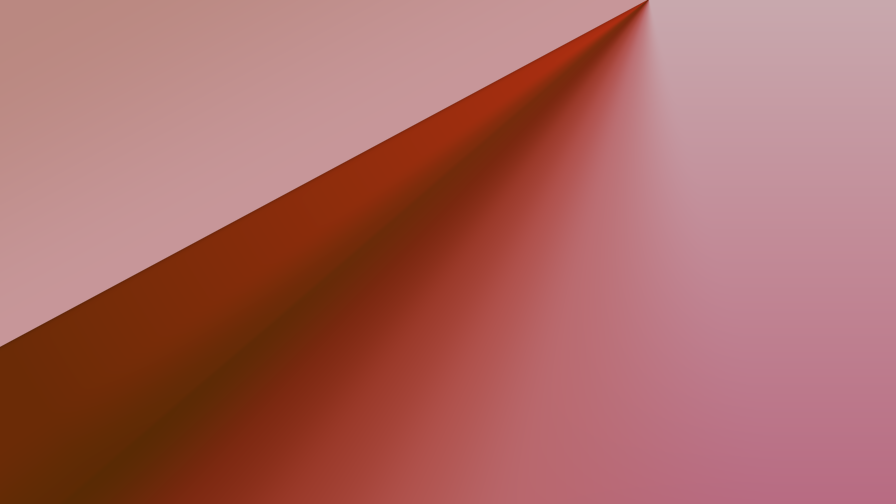
Reproduce this background procedurally as a Shadertoy shader.

```glsl
// A pale sheet folded back from one point on the top border, with a red wedge
// in its shade. Polar angles around that point place the edges and the soft
// shadow ramp; radius, height and edge distance tint each surface.

// Geometry, in units of the canvas height
const vec2 APEX = vec2(1.288, 1.002);
const float EDGE_ANGLE = 0.492;    // cut edge of the upper sheet
const float CREASE_ANGLE = 0.709;  // crease below the red wedge
const float SHADE_WIDTH = 0.11;    // angular shade on the wedge side
const float CREASE_SOFTNESS = 0.004;
const float RIM_WIDTH = 0.003;
const float RIM_STRENGTH = 0.22;

// Upper sheet
const vec3 SHEET_NEAR = vec3(0.78, 0.59, 0.60);
const vec3 SHEET_FAR = vec3(0.73, 0.535, 0.505);

// Red wedge and crease
const vec3 WEDGE_NEAR = vec3(0.70, 0.18, 0.07);
const vec3 WEDGE_FAR = vec3(0.42, 0.17, 0.025);
const vec3 CREASE_NEAR = vec3(0.47, 0.17, 0.05);
const vec3 CREASE_FAR = vec3(0.35, 0.165, 0.015);

// Lower surface, from the shadow out to the light
const vec3 SHADOW_RED = vec3(0.48, 0.155, 0.06);
const vec3 WARM_RED = vec3(0.59, 0.21, 0.14);
const vec3 CORAL = vec3(0.68, 0.30, 0.27);
const vec3 ROSE = vec3(0.725, 0.40, 0.41);
const vec3 LIGHT_TOP = vec3(0.785, 0.66, 0.68);
const vec3 LIGHT_MIDDLE = vec3(0.76, 0.54, 0.59);
const vec3 LIGHT_BOTTOM = vec3(0.72, 0.42, 0.51);

// Signed distance to a ray leaving the apex, positive below it
float rayDistance(vec2 d, float angle) {
    return d.y * cos(angle) - d.x * sin(angle);
}

vec3 upperSheet(float depth) {
    return mix(SHEET_NEAR, SHEET_FAR, smoothstep(0.0, 0.55, depth));
}

vec3 creaseColor(float radius) {
    return mix(CREASE_NEAR, CREASE_FAR, smoothstep(0.1, 1.45, radius));
}

vec3 redWedge(float angle, float radius) {
    vec3 color = mix(WEDGE_NEAR, WEDGE_FAR, clamp(radius / 1.45, 0.0, 1.0));
    float shade = smoothstep(CREASE_ANGLE - SHADE_WIDTH, CREASE_ANGLE, angle);
    return mix(color, creaseColor(radius), 0.75 * shade);
}

vec3 lowerSurface(float angle, float radius, float height) {
    // Lit colour by height
    vec3 light = mix(LIGHT_BOTTOM, LIGHT_MIDDLE, clamp(height * 2.0, 0.0, 1.0));
    light = mix(light, LIGHT_TOP, clamp(height * 2.0 - 1.0, 0.0, 1.0));

    // Shadow ramp by angle
    vec3 color = creaseColor(radius);
    color = mix(color, SHADOW_RED, smoothstep(CREASE_ANGLE, 0.84, angle));
    color = mix(color, WARM_RED, smoothstep(0.79, 0.97, angle));
    color = mix(color, CORAL, smoothstep(0.88, 1.14, angle));
    color = mix(color, ROSE, smoothstep(1.02, 1.34, angle));
    return mix(color, light, smoothstep(1.12, 1.85, angle));
}

void mainImage(out vec4 fragColor, in vec2 fragCoord) {
    float pixel = 1.0 / iResolution.y;
    vec2 p = fragCoord * pixel;

    // Polar frame: x runs left and y runs down from the apex
    vec2 d = APEX - p;
    float radius = length(d);
    float angle = atan(d.y, d.x);
    float edge = rayDistance(d, EDGE_ANGLE);
    float crease = rayDistance(d, CREASE_ANGLE);

    // Wedge and lower surface meet in a soft crease
    float creaseWidth = min(CREASE_SOFTNESS, 0.03 * radius) + 0.5 * pixel;
    vec3 color = mix(redWedge(angle, radius),
                     lowerSurface(angle, radius, p.y),
                     smoothstep(-creaseWidth, creaseWidth, crease));

    // Thin contact shadow under the cut edge, left of the apex only
    float rim = exp(-max(edge, 0.0) / RIM_WIDTH) * step(0.0, d.x);
    color *= 1.0 - RIM_STRENGTH * rim;

    // Upper sheet covers everything above its edge
    float below = smoothstep(-0.75 * pixel, 0.75 * pixel, edge);
    color = mix(upperSheet(-edge), color, below);

    fragColor = vec4(color, 1.0);
}
```
